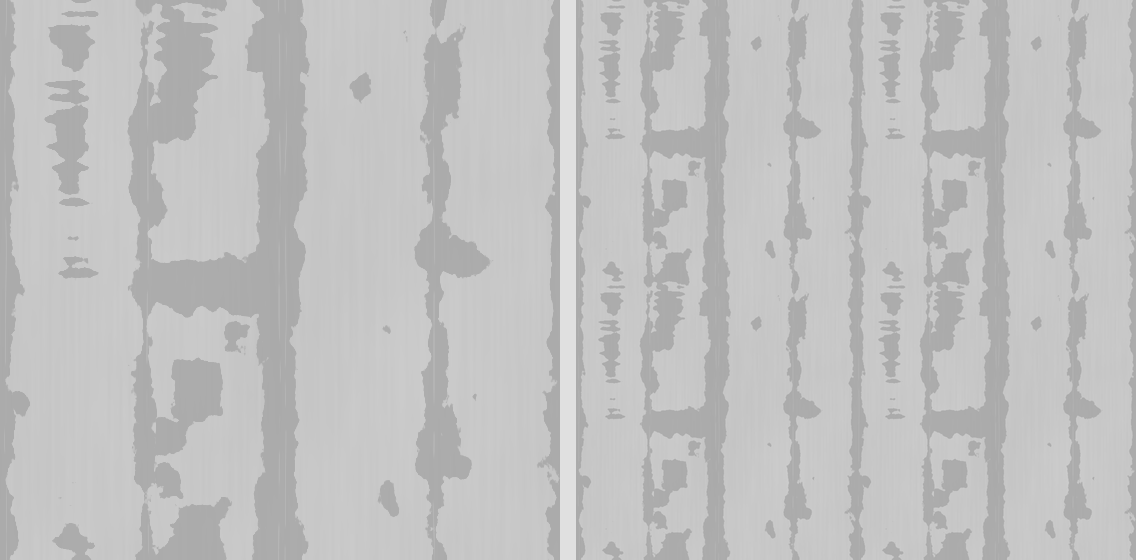
Left: one tile. Right: repeated 2 by 2.
Write a three.js fragment shader that draws this texture.

```glsl
// Four upright boards of pale flaking paint with worn grey seams, streaks and chips.
varying vec2 vUv;

const vec3 PAINT = vec3(0.78);
const vec3 BARE = vec3(0.672);
const float EDGE = 0.0013;

float hash(vec2 p) {
  return fract(sin(dot(p, vec2(12.9898, 78.233))) * 43758.5);
}

// Value noise that wraps after a whole number of cells
float noise(vec2 uv, vec2 cells, float seed) {
  vec2 p = uv * cells;
  vec2 i = floor(p);
  vec2 f = fract(p);
  f = f * f * (3.0 - 2.0 * f);
  vec2 a = mod(i, cells);
  vec2 b = mod(i + 1.0, cells);
  float low = mix(hash(a + seed), hash(vec2(b.x, a.y) + seed), f.x);
  float high = mix(hash(vec2(a.x, b.y) + seed), hash(b + seed), f.x);
  return mix(low, high, f.y);
}

float fbm(vec2 uv, vec2 cells, float seed) {
  float sum = 0.0;
  float amp = 0.5;
  for (int i = 0; i < 5; i++) {
    sum += amp * noise(uv, cells, seed + float(i) * 7.0);
    cells *= 2.0;
    amp *= 0.54;
  }
  return sum;
}

// Shortest offset on the repeating square
vec2 wrapped(vec2 d) {
  return fract(d + 0.5) - 0.5;
}

float ellipse(vec2 q, vec2 halfSize) {
  return (length(q / halfSize) - 1.0) * min(halfSize.x, halfSize.y);
}

float box(vec2 q, vec2 halfSize) {
  vec2 e = abs(q) - halfSize;
  return length(max(e, 0.0)) + min(max(e.x, e.y), 0.0);
}

// Bare strip between boards, bulging where the paint has lifted
float seam(vec2 uv, float x, float halfWidth, float seed) {
  float bulge = smoothstep(0.55, 1.0, noise(uv, vec2(4.0, 11.0), seed));
  return abs(wrapped(uv - x).x) - halfWidth - 0.014 * bulge;
}

// Thin broken line running up the canvas
float hairline(vec2 uv, float x, float width, float seed) {
  float sway = 0.004 * (noise(uv, vec2(1.0, 9.0), seed) - 0.5);
  float gap = smoothstep(0.3, 0.6, noise(uv, vec2(1.0, 24.0), seed + 3.0));
  return gap * (1.0 - smoothstep(width, width + EDGE, abs(wrapped(uv - x - sway).x)));
}

float bareDistance(vec2 uv) {
  // Seams and the cross band
  float d = seam(uv, 0.003, 0.019, 1.0);
  d = min(d, seam(uv, 0.257, 0.012, 12.0));
  d = min(d, seam(uv, 0.503, 0.030, 23.0));
  d = min(d, seam(uv, 0.778, 0.016, 34.0));
  d = min(d, box(wrapped(uv - vec2(0.375, 0.493)), vec2(0.125, 0.044)));

  // Upright streaks with sideways feathering
  float feather = 0.045 * (noise(uv, vec2(9.0, 80.0), 5.0) - 0.5);
  float streak = ellipse(wrapped(uv - vec2(0.13, 0.80)), vec2(0.023, 0.20));
  streak = min(streak, ellipse(wrapped(uv - vec2(0.325, 0.91)), vec2(0.040, 0.14)));
  d = min(d, streak + feather);

  // Broad losses beside the seams
  d = min(d, box(wrapped(uv - vec2(0.31, 0.78)), vec2(0.042, 0.032)));
  d = min(d, ellipse(wrapped(uv - vec2(0.265, 0.645)), vec2(0.036, 0.045)));
  d = min(d, box(wrapped(uv - vec2(0.46, 0.92)), vec2(0.018, 0.045)));
  for (int i = 0; i < 3; i++) {
    float n = float(i);
    vec2 halfSize = mix(vec2(0.025, 0.080), vec2(0.055, 0.032), mod(n, 2.0));
    d = min(d, ellipse(wrapped(uv - vec2(0.80, 0.20 + 0.34 * n)), halfSize));
  }

  // Large flakes up the second board
  for (int i = 0; i < 5; i++) {
    float n = float(i);
    vec2 centre = vec2(0.37 - 0.07 * cos(0.9 * (n - 1.5)), 0.05 + 0.085 * n);
    float size = 0.034 + 0.018 * cos(2.1 * n);
    d = min(d, box(wrapped(uv - centre), vec2(size * 0.85, size)));
  }

  // Small scattered chips, some leaning
  for (int i = 0; i < 14; i++) {
    float n = float(i);
    vec2 q = wrapped(uv - vec2(hash(vec2(n, 3.0)), hash(vec2(n, 8.0))));
    q.x += q.y * (hash(vec2(n, 5.0)) - 0.5);
    float size = mix(0.004, 0.013, hash(vec2(n, 9.0)));
    d = min(d, ellipse(q, size * vec2(1.0, 1.6)));
  }
  return d + 0.062 * (fbm(uv, vec2(24.0, 18.0), 41.0) - 0.52);
}

void main() {
  float bare = 1.0 - smoothstep(-EDGE, EDGE, bareDistance(vUv));

  // Faint brushed grain and mottling
  float grain = noise(vUv, vec2(190.0, 7.0), 51.0) - 0.5;
  float mottle = fbm(vUv, vec2(4.0, 3.0), 61.0) - 0.52;
  vec3 paint = PAINT + 0.014 * grain + 0.035 * mottle;
  vec3 ground = BARE + 0.006 * grain + 0.012 * mottle;

  // Pale cracks along the joints
  float cracks = hairline(vUv, 0.010, 0.0003, 71.0) + hairline(vUv, 0.264, 0.0006, 77.0);
  cracks += hairline(vUv, 0.499, 0.0006, 83.0) + hairline(vUv, 0.510, 0.0003, 89.0);
  cracks += hairline(vUv, 0.775, 0.0006, 95.0);
  gl_FragColor = vec4(mix(paint, ground, bare) + 0.035 * cracks * bare, 1.0);
}
```
